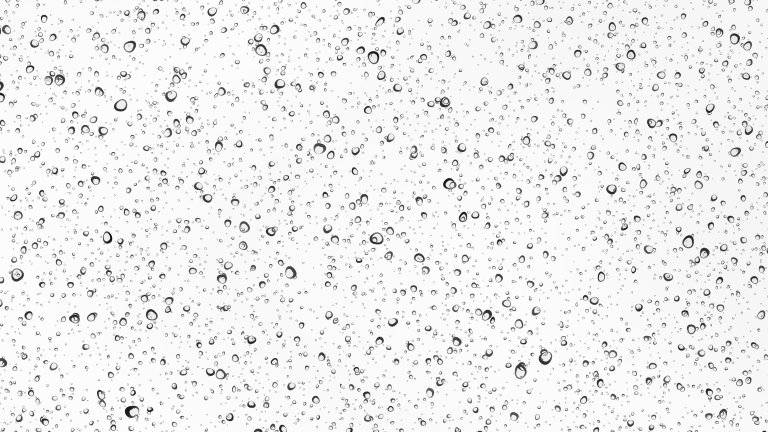
Give the GLSL for this texture, as a WebGL 2 fragment shader.

```glsl
#version 300 es
precision highp float;

uniform vec2 u_resolution;
out vec4 fragColor;

// Integer hash: three random values in 0..1 per cell
vec3 hash3(vec3 cell) {
    uvec3 v = uvec3(ivec3(cell) + 1000);
    v = v * 1664525u + 1013904223u;
    v.x += v.y * v.z; v.y += v.z * v.x; v.z += v.x * v.y;
    v ^= v >> 16u;
    v.x += v.y * v.z; v.y += v.z * v.x; v.z += v.x * v.y;
    return vec3(v >> 8u) / 16777216.0;
}

mat2 rotation(float angle) {
    float c = cos(angle), s = sin(angle);
    return mat2(c, s, -s, c);
}

float coverage(float dist, float edge) {
    return 1.0 - smoothstep(-edge, edge, dist);
}

// Slow waves that gather the drops into loose groups
float clumping(vec2 p) {
    return 1.0 + 0.16 * sin(p.x * 23.0 + 2.0 * sin(p.y * 7.0))
               + 0.12 * sin(p.y * 15.0 + p.x * 9.0);
}

// Dark rim around a bright lens that is shifted away from the cap
float dropInk(vec2 q, float radius, float height, vec3 look, vec3 form, float edge) {
    q *= rotation(mix(0.1, -0.6, height) + (form.x - 0.5) * 1.3);
    float stretch = mix(0.82, 1.2, mix(form.y, 1.0, height * 0.4));
    stretch *= 1.0 + 0.5 * step(0.975, form.z);
    q *= vec2(sqrt(stretch), inversesqrt(stretch));
    float angle = atan(q.y, q.x + 1e-6);
    float outline = radius * (1.0 + 0.07 * cos(2.0 * angle + look.x * 6.3)
                                  + 0.05 * cos(3.0 * angle + look.y * 6.3));

    float capAngle = 1.57 + (form.z - 0.5) * 1.6 + 3.14 * step(0.68, look.x);
    vec2 capDir = vec2(cos(capAngle), sin(capAngle));
    float shift = mix(0.08, 0.34, look.y * mix(1.0, 0.65, height));
    float lensSize = mix(0.64, 0.74, look.z) - 0.1 * look.y * (1.0 - height);

    float body = coverage(length(q) - outline, edge);
    float lens = coverage(length(q + capDir * shift * radius) - outline * lensSize, edge);
    float shade = mix(0.72, 1.0, smoothstep(-1.0, 0.6, dot(q, capDir) / radius));
    return body * shade * (1.0 - 0.93 * lens);
}

// One size class of drops on a jittered grid; the four nearest cells suffice
float dropLayer(vec2 p, float id, float cellSize, vec2 radii, float amount, float strength, float edge) {
    vec2 home = floor(p / cellSize - 0.5);
    float ink = 0.0;
    for (int i = 0; i < 4; i++) {
        vec2 cell = home + vec2(i & 1, i >> 1);
        vec3 place = hash3(vec3(cell, id));
        vec2 center = (cell + place.xy) * cellSize;
        vec2 q = p - center;
        float reach = radii.y * 1.5 + edge;
        if (dot(q, q) > reach * reach) continue;
        if (place.z > amount * clumping(center)) continue;
        vec3 look = hash3(vec3(cell, id + 20.0));
        vec3 form = hash3(vec3(cell, id + 40.0));
        float radius = mix(radii.x, radii.y, look.z * look.z);
        float tone = strength * mix(0.75, 1.0, form.z);
        ink = max(ink, tone * dropInk(q, radius, clamp(center.y, 0.0, 1.0), look, form, edge));
    }
    return ink;
}

void main() {
    vec2 p = gl_FragCoord.xy / u_resolution.y;
    float edge = 0.65 / u_resolution.y;

    // Large to tiny drops
    float ink = dropLayer(p, 1.0, 0.125, vec2(0.0105, 0.0155), 0.45, 0.97, edge);
    ink = max(ink, dropLayer(p, 2.0, 0.059, vec2(0.0065, 0.0105), 0.72, 0.92, edge));
    ink = max(ink, dropLayer(p, 3.0, 0.032, vec2(0.0034, 0.0062), 0.8, 0.8, edge));
    ink = max(ink, dropLayer(p, 4.0, 0.018, vec2(0.0014, 0.003), 0.66, 0.62, edge));

    // Pale glass with a faint haze towards the upper right
    float haze = 0.02 * smoothstep(1.2, 2.3, p.x + p.y * 0.6);
    float glass = 0.983 - haze + 0.005 * sin(p.x * 5.0 + 2.0 * sin(p.y * 4.0));
    fragColor = vec4(vec3(mix(glass, 0.06, ink)), 1.0);
}
```
